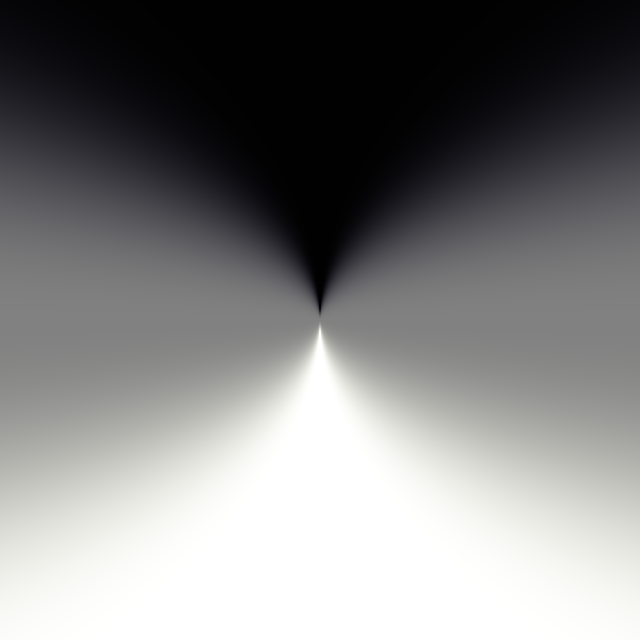
This background is drawn by a Shadertoy shader. Its source:

```glsl
// A dark cone above and a bright cone below meet at the centre of a grey field.
// The ratio of signed squared height to sideways distance is passed through a
// soft tanh step; a weaker response in blue tints the shadows and highlights.

const vec2  CENTER      = vec2(0.5);              // meeting point, in canvas units
const float MID_GREY    = 0.505;                  // tone along the horizon
const float SPREAD      = 0.5;                    // tonal range on either side
const float STEEPNESS   = 2.0;                    // how quickly tones saturate
const float TIP_RADIUS  = 0.0008;                 // rounds the sharp cone tips
const float MAX_SLOPE   = 10.0;                   // keeps tanh in a safe range
const vec3  CHANNEL_GAIN = vec3(1.0, 1.015, 0.9); // contrast of red, green, blue

// Positive below the horizon, negative above, constant along parabolas.
float coneField(vec2 p) {
    float sideways = length(vec2(p.x, TIP_RADIUS));
    return -p.y * abs(p.y) / sideways;
}

void mainImage(out vec4 fragColor, in vec2 fragCoord) {
    // Centred coordinates: -1 to 1 across the shorter side
    vec2 p = 2.0 * (fragCoord - CENTER * iResolution.xy)
           / min(iResolution.x, iResolution.y);

    // Soft step from black to white, with its own contrast per channel
    vec3 slope = STEEPNESS * CHANNEL_GAIN * coneField(p);
    vec3 tone = tanh(clamp(slope, -MAX_SLOPE, MAX_SLOPE));
    vec3 color = MID_GREY + SPREAD * tone;

    fragColor = vec4(clamp(color, 0.0, 1.0), 1.0);
}
```
